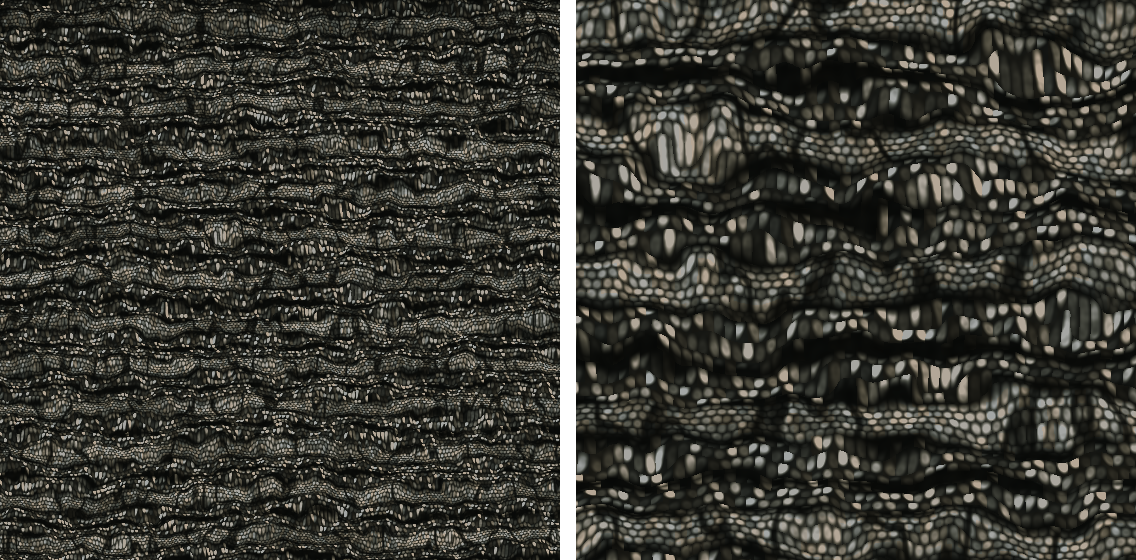
Left: the whole. Right: its middle third, enlarged.
Write a Shadertoy shader that draws this texture.

```glsl
#define COURSES 13.0                    // thick ribs over the canvas height
#define CRACKS 20.0                     // possible breaks along a thick rib
#define FINE_STITCHES vec2(162.0, 176.0)
#define LOOSE_STITCHES vec2(148.0, 124.0)
#define THICK_WIDTH 0.20                // half widths, in courses
#define THIN_WIDTH 0.145
#define THIN_OFFSET 0.335
#define WAVE 0.34
#define CRINKLE 0.24
#define DEEP vec3(0.027, 0.031, 0.024)
#define WOOL vec3(0.305, 0.305, 0.262)
#define GLINT vec3(0.68, 0.655, 0.615)

vec2 hash2(vec2 p) {
    vec3 q = fract(p.xyx * vec3(0.1031, 0.1030, 0.0973));
    q += dot(q, q.yzx + 33.33);
    return fract((q.xx + q.yz) * q.zy);
}

float gradientDot(vec2 cell, vec2 offset, vec2 f) {
    float angle = 6.2832 * hash2(cell + offset).x;
    return dot(vec2(cos(angle), sin(angle)), f - offset);
}

// Gradient noise, roughly -0.7 to 0.7
float noise(vec2 p) {
    vec2 cell = floor(p), f = fract(p);
    vec2 u = f * f * f * (f * (f * 6.0 - 15.0) + 10.0);
    float low = mix(gradientDot(cell, vec2(0, 0), f), gradientDot(cell, vec2(1, 0), f), u.x);
    float high = mix(gradientDot(cell, vec2(0, 1), f), gradientDot(cell, vec2(1, 1), f), u.x);
    return mix(low, high, u.y);
}

// Staggered oval stitches: x = coverage, yz = random values of the stitch
vec3 stitches(vec2 p, float jitter) {
    p.x += 0.5 * mod(floor(p.y), 2.0);
    vec2 rnd = hash2(floor(p) + 17.0);
    vec2 local = fract(p) - 0.5 - jitter * (rnd.yx - 0.5);
    local.x += local.y * (rnd.y - 0.5) * 3.0 * jitter;
    return vec3(1.0 - smoothstep(0.2, 0.62, length(local)), rnd);
}

// Rounded rib cross-section
float rib(float offset, float halfWidth) {
    return 1.0 - smoothstep(0.45, 1.1, abs(offset) / halfWidth);
}

// Slanted breaks that split a thick rib into puffs
float cracks(float x, float across, float course) {
    float along = x * CRACKS + 7.3 * course + 0.7 * noise(vec2(x * 60.0, course * 3.7 + across * 2.0));
    float nearest = 1.0, cell = floor(along);
    for (float i = -1.0; i <= 1.0; i++) {
        vec2 rnd = hash2(vec2(cell + i, course + 51.0));
        float slope = (rnd.y - 0.5) * 3.0;
        float d = abs(along - cell - i - 0.2 - 0.6 * rnd.x - slope * across);
        float present = step(0.28, fract(rnd.x * 7.0 + rnd.y * 3.0));
        nearest = min(nearest, mix(1.0, d, present));
    }
    return 1.0 - smoothstep(0.02, 0.17 + 0.25 * abs(across), nearest);
}

void mainImage(out vec4 fragColor, in vec2 fragCoord) {
    vec2 p = fragCoord / iResolution.y;

    // Wavy courses
    float wave = WAVE * noise(p * vec2(3.0, 6.0) + 4.0);
    float crinkle = CRINKLE * noise(p * vec2(15.0, 24.0) + 31.0);
    crinkle += 0.10 * noise(p * vec2(44.0, 40.0));
    float level = p.y * COURSES + wave + crinkle;
    float course = floor(level);
    float across = fract(level) - 0.5;
    vec2 cloth = vec2(p.x + 0.003 * noise(p * 22.0), level / COURSES);

    // Two stitch sizes
    vec3 fine = stitches(cloth * FINE_STITCHES, 0.12);
    vec3 loose = stitches(cloth * LOOSE_STITCHES, 0.42);

    // Thick rib with breaks
    float swell = 1.0 + 0.30 * noise(vec2(p.x * 26.0, course * 5.3));
    float thick = rib(across, THICK_WIDTH * swell);
    thick *= 1.0 - 0.85 * cracks(p.x, across, course);
    float patchTone = 1.0 + 0.5 * noise(p * vec2(9.0, 13.0) + 70.0);
    float thickTone = mix(0.18, 0.78, fine.x) * mix(0.65, 1.35, fine.y);
    thickTone *= patchTone * (1.0 + 1.2 * across);

    // Two thin ribs with ragged edges
    float drift = 0.10 * noise(p * vec2(17.0, 36.0) + 90.0);
    float ragged = THIN_WIDTH * mix(0.75, 1.25, loose.z);
    float thin = rib(abs(across) - THIN_OFFSET + drift, ragged);
    thin *= 1.0 + 0.6 * noise(p * vec2(24.0, 30.0) + 12.0);
    float sparkle = mix(0.12, 1.45, pow(loose.y, 1.9));
    float thinTone = 0.09 + loose.x * sparkle;

    // Tone, fibre grain and darker upper edge
    float tone = max(thick * thickTone, thin * thinTone);
    tone *= 1.0 + 0.35 * noise(p * 210.0);
    tone += 0.03 * (0.5 + noise(p * 130.0));
    tone *= 1.0 - 0.35 * smoothstep(0.85, 1.05, p.y);
    tone = clamp(tone, 0.0, 1.0);

    // Dark yarn through wool to pale glints
    vec3 color = mix(DEEP, WOOL, min(tone * 2.0, 1.0));
    color = mix(color, GLINT, max(tone * 2.0 - 1.0, 0.0));
    color *= 1.0 + vec3(0.06, 0.0, -0.06) * (loose.z - 0.5) * 2.0;
    fragColor = vec4(color, 1.0);
}
```
